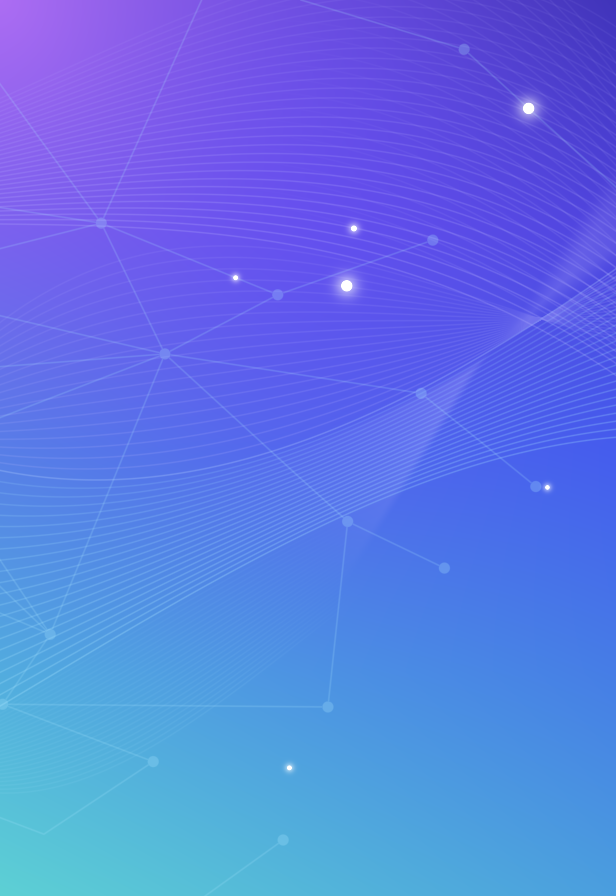
This background is drawn by a Shadertoy shader. Its source:

```glsl
// Violet to aqua gradient with twisted sheets of fine curves, a node web and sparkles.
const float ASPECT = 0.6875;
const vec3 ICE = vec3(0.66, 0.90, 1.0);
const vec3 LILAC = vec3(0.76, 0.74, 1.0);

// Five evenly spaced colour stops.
vec3 ramp(float t, vec3 a, vec3 b, vec3 c, vec3 d, vec3 e) {
  vec4 s = clamp(t * 4.0 - vec4(0, 1, 2, 3), 0.0, 1.0);
  return mix(mix(mix(mix(a, b, s.x), c, s.y), d, s.z), e, s.w);
}

vec3 backdrop(vec2 uv) {
  vec3 left = ramp(uv.y, vec3(0.36, 0.82, 0.83), vec3(0.31, 0.68, 0.87),
    vec3(0.31, 0.50, 0.90), vec3(0.41, 0.36, 0.92), vec3(0.52, 0.36, 0.90));
  vec3 right = ramp(uv.y, vec3(0.29, 0.62, 0.87), vec3(0.27, 0.49, 0.90),
    vec3(0.26, 0.36, 0.93), vec3(0.29, 0.26, 0.86), vec3(0.23, 0.19, 0.71));
  vec2 q = uv - vec2(0.5, 0.8);
  vec3 col = mix(left, right, uv.x);
  col = mix(col, vec3(0.36, 0.28, 0.97), 0.5 * exp(-9.0 * dot(q, q)));
  float corner = exp(-4.5 * length((uv - vec2(0, 1)) * vec2(ASPECT, 1)));
  return mix(col, vec3(0.73, 0.45, 0.97), 0.75 * corner);
}

// Weights of a cubic through four heights spaced evenly across the canvas.
vec4 cubic(float t) {
  float u = t - 1.0 / 3.0, v = t - 2.0 / 3.0, w = t - 1.0;
  return vec4(-4.5 * u * v * w, 13.5 * t * v * w, -13.5 * t * u * w, 4.5 * t * u * v);
}

float stroke(float dist, float halfWidth, float px) {
  return 1.0 - smoothstep(halfWidth - px, halfWidth + px, dist);
}

// Curves blended from the first boundary to the last.
float sheet(vec2 uv, vec4 first, vec4 last, int count, float px) {
  vec4 weights = cubic(uv.x);
  vec4 slopes = (cubic(uv.x + 0.01) - weights) / (0.01 * ASPECT);
  float ink = 0.0;
  for (int i = 0; i < count; i++) {
    float k = float(i) / float(count - 1);
    vec4 heights = mix(first, last, k);
    float slope = dot(slopes, heights);
    float dist = abs(uv.y - dot(weights, heights)) * inversesqrt(1.0 + slope * slope);
    ink += stroke(dist, 0.0008, px) * mix(0.55, 1.0, k);
  }
  return min(ink, 1.7);
}

// A thin line from a to b that ends in a round node.
float link(vec2 p, vec2 a, vec2 b, float px) {
  vec2 ab = b - a;
  float along = clamp(dot(p - a, ab) / dot(ab, ab), 0.0, 1.0);
  float line = stroke(length(p - a - ab * along), 0.0009, px);
  return max(0.75 * line, stroke(length(p - b), 0.0062, px));
}

float chain(vec2 p, vec2 a, vec2 b, vec2 c, float px) {
  return max(link(p, a, b, px), link(p, b, c, px));
}

float sparkle(vec2 p, float x, float y, float radius, float px) {
  float d = length(p - vec2(x, y));
  return stroke(d, radius, px) + 0.6 * exp(-d * d / (radius * radius * 4.5));
}

// Two translucent wings that meet where the sheets twist.
float foldLight(vec2 p, float crease) {
  float side = dot(p - vec2(0.56, 0.624), vec2(-0.849, 0.528)), under = crease - p.y;
  float wings = smoothstep(0.0, 0.012, min(side, under)) + smoothstep(0.0, 0.03, -max(side, under));
  float reach = smoothstep(0.32, 0.56, p.y) * (1.0 - smoothstep(0.72, 0.86, p.y));
  return wings * reach * exp(-13.0 * abs(side));
}

float web(vec2 p, float px) {
  vec2 north = vec2(0.113, 0.751), west = vec2(0.184, 0.605), heart = vec2(0.388, 0.418);
  vec2 mid = vec2(0.31, 0.671), low = vec2(0.056, 0.292), shore = vec2(0.003, 0.214);
  vec2 star = vec2(0.59, 0.879), valley = vec2(0.049, 0.069);
  float ink = chain(p, vec2(0.225, 1), north, mid, px);
  ink = max(ink, chain(p, north, west, heart, px));
  ink = max(ink, chain(p, west, mid, vec2(0.483, 0.732), px));
  ink = max(ink, chain(p, west, vec2(0.47, 0.561), vec2(0.598, 0.457), px));
  ink = max(ink, chain(p, heart, vec2(0.366, 0.211), shore, px));
  ink = max(ink, chain(p, west, low, shore, px));
  ink = max(ink, chain(p, valley, vec2(0.171, 0.15), shore, px));
  ink = max(ink, chain(p, vec2(0.336, 1), vec2(0.518, 0.945), star, px));
  ink = max(ink, link(p, heart, vec2(0.496, 0.366), px));
  ink = max(ink, link(p, star, vec2(0.7, 0.78), px));
  ink = max(ink, link(p, valley, vec2(-0.02, 0.095), px));
  ink = max(ink, link(p, vec2(0.215, -0.01), vec2(0.316, 0.0625), px));
  // Rays from the left edge
  for (float k = 0.0; k < 3.0; k++) {
    ink = max(ink, link(p, vec2(-0.01, 0.53 + 0.06 * k), west, px));
    ink = max(ink, link(p, vec2(-0.01, 0.72 + 0.05 * k * k), north, px));
    ink = max(ink, link(p, vec2(-0.01, 0.32 + 0.035 * k), low, px));
  }
  return ink;
}

void mainImage(out vec4 fragColor, in vec2 fragCoord) {
  vec2 uv = fragCoord / iResolution.xy, p = uv * vec2(ASPECT, 1);
  float px = 0.85 / iResolution.y;
  vec3 col = backdrop(uv);
  // Twisted sheets
  vec4 crease = vec4(0.475, 0.477, 0.56, 0.7), hem = vec4(0.212, 0.346, 0.456, 0.512);
  float upper = sheet(uv, vec4(0.89, 0.99, 1.04, 0.97), vec4(0.75, 0.74, 0.694, 0.581), 30, px);
  float grid = sheet(uv, vec4(1, 1.12, 1.12, 0.93), vec4(0.76, 0.78, 0.725, 0.6), 24, px);
  float middle = sheet(uv, vec4(0.64, 0.725, 0.69, 0.62), crease, 20, px);
  float fringe = sheet(uv, hem, vec4(0.115, 0.205, 0.375, 0.45), 24, px);
  col = mix(col, LILAC, 0.26 * foldLight(p, dot(cubic(uv.x), crease)));
  col = mix(col, LILAC, 0.23 * upper * mix(1.0, 0.55, smoothstep(0.75, 1.0, uv.y)));
  col = mix(col, LILAC, 0.13 * grid * smoothstep(0.35, 0.9, uv.x) + 0.17 * middle);
  col = mix(col, ICE, 0.28 * sheet(uv, crease, hem, 22, px));
  col = mix(col, ICE, 0.09 * fringe * (1.0 - smoothstep(0.35, 0.6, uv.x)));
  // Node web and sparkles
  col = mix(col, ICE, 0.27 * web(p, px));
  float light = sparkle(p, 0.59, 0.879, 0.006, px) + sparkle(p, 0.387, 0.681, 0.006, px)
    + sparkle(p, 0.395, 0.745, 0.003, px) + sparkle(p, 0.263, 0.69, 0.0024, px)
    + sparkle(p, 0.611, 0.456, 0.0022, px) + sparkle(p, 0.323, 0.143, 0.0024, px);
  fragColor = vec4(mix(col, vec3(1), min(light, 1.0)), 1);
}
```
